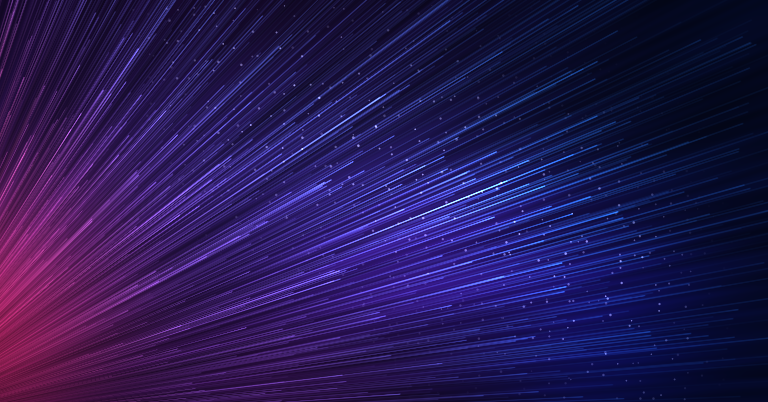
A Shadertoy shader for this background:

```glsl
const vec2 FOCUS = vec2(-0.30, -0.07);
const int RAY_LAYERS = 7;
const int STAR_LAYERS = 3;

float hash(vec2 p) {
    vec3 q = fract(p.xyx * vec3(0.1031, 0.1030, 0.0973));
    q += dot(q, q.yzx + 33.33);
    return fract((q.x + q.y) * q.z);
}

vec2 gradientAt(vec2 cell) {
    float angle = 6.2832 * hash(cell);
    return vec2(cos(angle), sin(angle));
}

float gradientNoise(vec2 p) {
    vec2 i = floor(p), f = fract(p);
    vec2 u = f * f * f * (f * (f * 6.0 - 15.0) + 10.0);
    vec2 e = vec2(0.0, 1.0);
    float low = mix(dot(gradientAt(i), f), dot(gradientAt(i + e.yx), f - e.yx), u.x);
    float high = mix(dot(gradientAt(i + e), f - e), dot(gradientAt(i + 1.0), f - 1.0), u.x);
    return mix(low, high, u.y);
}

float glow(vec2 p, vec2 center, vec2 size) {
    vec2 d = (p - center) / size;
    return exp(-dot(d, d));
}

// Soft colour fields behind the rays
vec3 backdrop(vec2 p) {
    vec3 color = mix(vec3(0.075, 0.03, 0.15), vec3(0.012, 0.03, 0.12), smoothstep(0.5, 1.8, p.x));
    color += vec3(0.38, 0.05, 0.06) * glow(p, vec2(-0.08, 0.17), vec2(0.26, 0.27));
    color += vec3(0.20, 0.06, 0.17) * glow(p, vec2(0.06, 0.36), vec2(0.30, 0.26));
    color += vec3(0.05, 0.05, 0.15) * glow(p, vec2(0.75, 0.55), vec2(0.60, 0.28));
    color += vec3(0.10, 0.025, 0.23) * glow(p, vec2(1.08, 0.34), vec2(0.44, 0.20));
    color += vec3(0.01, 0.01, 0.13) * glow(p, vec2(1.50, 0.17), vec2(0.34, 0.30));
    color += vec3(0.06, 0.01, 0.05) * glow(p, vec2(0.60, 0.05), vec2(0.50, 0.20));
    return color;
}

vec3 rayTint(vec2 p) {
    vec3 rose = vec3(0.72, 0.27, 0.46);
    vec3 violet = vec3(0.52, 0.34, 0.80);
    vec3 blue = vec3(0.32, 0.43, 0.86);
    vec3 azure = vec3(0.13, 0.42, 0.78);
    vec3 color = mix(rose, violet, smoothstep(0.0, 0.50, p.x + 0.3 * (p.y - 0.3)));
    float cool = smoothstep(0.30, 1.05, p.x + 0.8 * (p.y - 0.4));
    color = mix(color, blue, cool);
    return mix(color, azure, smoothstep(1.05, 1.6, p.x + 0.2 * p.y));
}

// Where the rays are strongest
float rayStrength(vec2 p) {
    float strength = 0.20;
    strength += 0.36 * glow(p, vec2(1.00, 0.62), vec2(0.48, 0.26));
    strength += 0.38 * glow(p, vec2(1.32, 0.38), vec2(0.28, 0.20));
    strength += 0.26 * glow(p, vec2(0.30, 0.80), vec2(0.30, 0.34));
    strength += 0.28 * glow(p, vec2(0.55, 0.28), vec2(0.40, 0.22));
    return strength * (1.0 - 0.4 * smoothstep(1.5, 1.9, p.x));
}

// One fan of thin rays, each brightening toward its tip
float rayFan(float angle, float radius, float count, float seed, float pixel) {
    float slot = angle * count;
    vec2 id = vec2(floor(slot), seed);
    float across = fract(slot) - 0.5;
    float offset = across - 0.4 * (hash(id) - 0.5);
    float width = 0.0009 + 0.0007 * radius;
    float soft = max(width, 0.8 * pixel);
    float line = 1.0 - smoothstep(0.2 * soft, 1.4 * soft, abs(offset) * radius / count);
    line *= 1.0 - smoothstep(0.32, 0.5, abs(across));
    float tip = mix(0.55, 2.45, hash(id + 17.0));
    float tail = tip - mix(0.4, 1.5, hash(id + 41.0));
    float along = smoothstep(tail, tip, radius) * (1.0 - smoothstep(tip - pixel, tip + pixel, radius));
    along *= 1.0 + 0.5 * smoothstep(tip - 0.06, tip, radius);
    float power = hash(id + 73.0);
    return line * along * mix(0.2, 1.25, power * power) * width / soft;
}

float starField(vec2 p, float scale, float seed, float pixel) {
    vec2 cell = floor(p * scale);
    vec2 id = cell + seed;
    vec2 center = cell + 0.15 + 0.7 * vec2(hash(id), hash(id + 29.0));
    float size = mix(0.0015, 0.0034, hash(id + 53.0)) + 0.3 * pixel;
    float dist = length(p * scale - center) / scale;
    float lit = step(0.5, hash(id + 97.0)) * mix(0.25, 1.0, hash(id + 61.0));
    return lit * (1.0 - smoothstep(0.3 * size, size + 0.3 * pixel, dist));
}

void mainImage(out vec4 fragColor, in vec2 fragCoord) {
    vec2 p = fragCoord / iResolution.y;
    float pixel = 1.0 / iResolution.y;
    vec2 fromFocus = p - FOCUS;
    float radius = length(fromFocus);
    float angle = atan(fromFocus.y, fromFocus.x);

    // Broad and fine radial streaks
    float broad = gradientNoise(vec2(angle * 17.0, radius * 1.6));
    float fine = gradientNoise(vec2(angle * 110.0, radius * 2.0 + 9.0));
    vec3 color = backdrop(p) * (1.0 + 0.30 * broad + 0.40 * fine);

    float rays = 0.0;
    for (int i = 0; i < RAY_LAYERS; i++) {
        float layer = float(i);
        rays += rayFan(angle, radius, 52.0 + 29.0 * layer, 11.0 * layer + 3.0, pixel);
    }
    rays *= mix(0.6, 1.0, smoothstep(0.35, 0.9, radius));
    color += rayTint(p) * rays * rayStrength(p) * (1.0 + 0.6 * broad);

    // Scattered sparks along the falling diagonal
    float diagonal = p.y - 0.76 + 0.55 * (p.x - 0.70);
    float sparkMask = exp(-11.0 * diagonal * diagonal) * smoothstep(0.25, 0.65, p.x);
    sparkMask *= 1.0 - smoothstep(1.5, 1.85, p.x);
    for (int i = 0; i < STAR_LAYERS; i++) {
        float layer = float(i);
        float star = starField(p, 13.0 + 5.0 * layer, 131.0 * layer + 7.0, pixel);
        color += vec3(0.55, 0.56, 0.70) * star * sparkMask;
    }
    fragColor = vec4(clamp(color, 0.0, 1.0), 1.0);
}
```
